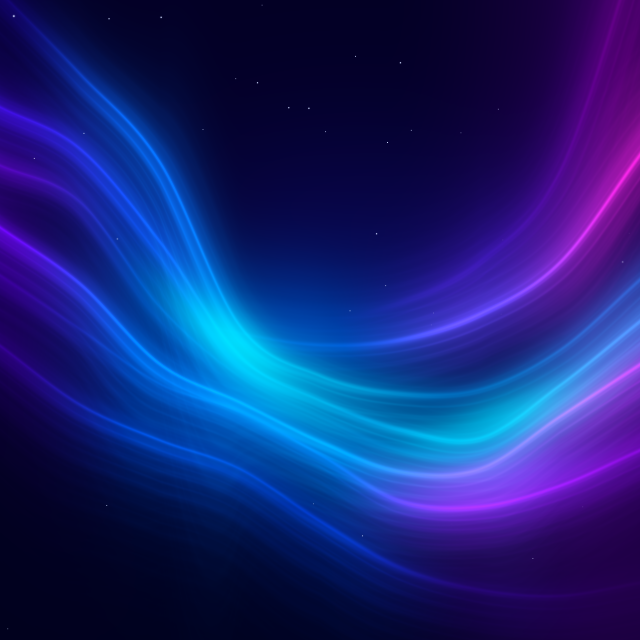
This background is drawn by a WebGL 2 fragment shader. Its source:

```glsl
#version 300 es
precision highp float;
// Silky ribbons of light flowing across a starry night sky.
// Each ribbon follows a spline and glows by its distance to it; layered sines
// add fine strands, and a hashed cell grid scatters the stars.

uniform vec2 u_resolution;
out vec4 fragColor;

const int SPANS = 8;
const float LINE_WIDTH = 0.003;
const float STRAND_GAIN = 0.24;
const float STRAND_FREQUENCY = 105.0;
const float STAR_CELLS = 26.0;
const float STAR_CHANCE = 0.10;
const float SATURATION = 1.2;
const vec3 NIGHT_LOW = vec3(0.004, 0.006, 0.10);
const vec3 NIGHT_HIGH = vec3(0.012, 0.0, 0.12);
const vec3 HAZE_BLUE = vec3(0.0, 0.15, 0.24);
const vec3 HAZE_INDIGO = vec3(0.025, 0.02, 0.13);
const vec3 HAZE_PURPLE = vec3(0.09, 0.0, 0.11);
const vec3 POOL_CYAN = vec3(0.0, 0.62, 0.55);
const vec3 POOL_AQUA = vec3(0.0, 0.45, 0.50);
const vec3 POOL_VIOLET = vec3(0.20, 0.08, 0.55);

// Spline heights at even steps from left to right
const float CREST[9] = float[9](1.013, 0.885, 0.746, 0.490, 0.413, 0.385, 0.391, 0.453, 0.564);
const float STREAM[9] = float[9](0.833, 0.768, 0.622, 0.443, 0.375, 0.329, 0.315, 0.398, 0.499);
const float VEIL[9] = float[9](0.742, 0.685, 0.520, 0.411, 0.349, 0.297, 0.290, 0.368, 0.464);
const float WAVE[9] = float[9](0.645, 0.557, 0.431, 0.371, 0.310, 0.263, 0.267, 0.349, 0.431);
const float KEEL[9] = float[9](0.570, 0.486, 0.400, 0.357, 0.290, 0.217, 0.208, 0.241, 0.297);
const float HEM[9] = float[9](0.460, 0.368, 0.312, 0.267, 0.186, 0.113, 0.078, 0.069, 0.090);
const float WING[9] = float[9](0.610, 0.557, 0.512, 0.479, 0.461, 0.469, 0.509, 0.590, 0.759);
const float PLUME[9] = float[9](0.580, 0.550, 0.530, 0.510, 0.499, 0.527, 0.591, 0.733, 1.100);

float hash(vec2 cell) {
  vec3 q = fract(vec3(cell.xyx) * 0.1031);
  q += dot(q, q.yzx + 33.33);
  return fract((q.x + q.y) * q.z);
}

vec3 screen(vec3 base, vec3 light) {
  return 1.0 - (1.0 - base) * (1.0 - clamp(light, 0.0, 1.0));
}

// Catmull-Rom spline: height and slope at x
vec2 spline(float k[9], float x) {
  float s = clamp(x, 0.0, 1.0) * float(SPANS);
  int i = min(int(s), SPANS - 1);
  float t = s - float(i);
  float b = k[i], c = k[i + 1];
  float a = i > 0 ? k[max(i - 1, 0)] : 2.0 * b - c;
  float d = i < SPANS - 1 ? k[min(i + 2, SPANS)] : 2.0 * c - b;
  float q = 2.0 * a - 5.0 * b + 4.0 * c - d;
  float r = 3.0 * (b - c) + d - a;
  float height = b + 0.5 * t * (c - a + t * (q + t * r));
  float slope = 0.5 * (c - a + t * (2.0 * q + 3.0 * t * r)) * float(SPANS);
  return vec2(height, slope);
}

// Thin filaments that run along a ribbon, mostly below its edge
float strands(float d, float x) {
  float sum = 0.0;
  for (int i = 1; i <= 4; i++) {
    float n = float(i);
    float phase = d * STRAND_FREQUENCY * n + 2.0 * sin(3.0 * x + n) + n * n;
    sum += pow(0.5 + 0.5 * sin(phase), 7.0) / sqrt(n);
  }
  return sum * (1.0 - 0.65 * smoothstep(-0.01, 0.02, d));
}

// Weight of one of five colour stops, spaced evenly along x
float stop(float x, float i) {
  return smoothstep(0.0, 1.0, 1.0 - abs(4.0 * x - i));
}

// shape: glow width above, glow width below, strength of the edge line
vec3 ribbon(vec2 p, float k[9], vec3 shape, vec3 c0, vec3 c1, vec3 c2, vec3 c3, vec3 c4) {
  vec2 curve = spline(k, p.x);
  float d = (p.y - curve.x) / sqrt(1.0 + curve.y * curve.y);
  vec3 tint = c0 * stop(p.x, 0.0) + c1 * stop(p.x, 1.0) + c2 * stop(p.x, 2.0)
            + c3 * stop(p.x, 3.0) + c4 * stop(p.x, 4.0);
  float glow = exp(-abs(d) / (d > 0.0 ? shape.x : shape.y));
  glow *= 0.88 + STRAND_GAIN * strands(d, p.x);
  float line = exp(-d * d / (LINE_WIDTH * LINE_WIDTH));
  return tint * (glow + shape.z * line);
}

// Soft elliptical glow, stretched along a slope
float pool(vec2 p, vec2 centre, vec2 radius, float slope) {
  vec2 along = normalize(vec2(1.0, slope));
  vec2 v = p - centre;
  vec2 q = vec2(dot(v, along), dot(v, vec2(-along.y, along.x))) / radius;
  return exp(-dot(q, q));
}

vec3 sky(vec2 p) {
  vec3 col = mix(NIGHT_LOW, NIGHT_HIGH, p.y);
  col += HAZE_BLUE * pool(p, vec2(0.46, 0.48), vec2(0.20, 0.11), -0.2);
  col += HAZE_INDIGO * pool(p, vec2(0.55, 0.60), vec2(0.35, 0.22), 0.0);
  return col + HAZE_PURPLE * smoothstep(0.6, 1.0, p.x);
}

float stars(vec2 p) {
  vec2 cell = floor(p * STAR_CELLS);
  vec2 centre = 0.2 + 0.6 * vec2(hash(cell + 17.0), hash(cell + 53.0));
  float d = length(fract(p * STAR_CELLS) - centre) / STAR_CELLS;
  float size = mix(0.0007, 0.0016, pow(hash(cell + 91.0), 3.0));
  return step(hash(cell), STAR_CHANCE * smoothstep(-0.3, 0.8, p.y)) * exp(-d * d / (size * size));
}

void main() {
  vec2 p = gl_FragCoord.xy / u_resolution;
  vec3 col = sky(p);
  col = screen(col, ribbon(p, PLUME, vec3(0.05, 0.06, 0.12), vec3(0.0), vec3(0.0), vec3(0.0, 0.01, 0.05), vec3(0.10, 0.03, 0.32), vec3(0.20, 0.0, 0.22)));
  col = screen(col, ribbon(p, WING, vec3(0.06, 0.035, 0.30), vec3(0.0), vec3(0.0), vec3(0.0, 0.13, 0.36), vec3(0.30, 0.25, 0.78), vec3(0.64, 0.14, 0.56)));
  col = screen(col, ribbon(p, HEM, vec3(0.035, 0.06, 0.35), vec3(0.12, 0.01, 0.30), vec3(0.0, 0.18, 0.50), vec3(0.02, 0.11, 0.42), vec3(0.06, 0.01, 0.18), vec3(0.03, 0.0, 0.06)));
  col = screen(col, ribbon(p, KEEL, vec3(0.045, 0.04, 0.35), vec3(0.08, 0.0, 0.22), vec3(0.0, 0.12, 0.32), vec3(0.04, 0.18, 0.50), vec3(0.38, 0.05, 0.68), vec3(0.26, 0.02, 0.44)));
  col = screen(col, ribbon(p, WAVE, vec3(0.022, 0.055, 0.35), vec3(0.28, 0.04, 0.62), vec3(0.02, 0.34, 0.72), vec3(0.0, 0.34, 0.60), vec3(0.30, 0.20, 0.65), vec3(0.50, 0.10, 0.68)));
  col = screen(col, ribbon(p, VEIL, vec3(0.03, 0.03, 0.20), vec3(0.22, 0.03, 0.45), vec3(0.0, 0.13, 0.35), vec3(0.0, 0.13, 0.22), vec3(0.0, 0.20, 0.35), vec3(0.10, 0.18, 0.40)));
  col = screen(col, ribbon(p, STREAM, vec3(0.03, 0.05, 0.22), vec3(0.18, 0.06, 0.60), vec3(0.06, 0.22, 0.68), vec3(0.0, 0.31, 0.45), vec3(0.0, 0.42, 0.56), vec3(0.15, 0.38, 0.68)));
  col = screen(col, ribbon(p, CREST, vec3(0.03, 0.06, 0.22), vec3(0.05, 0.02, 0.24), vec3(0.05, 0.34, 0.72), vec3(0.0, 0.38, 0.46), vec3(0.0, 0.24, 0.38), vec3(0.05, 0.24, 0.45)));
  // Bright pools where the ribbons gather
  col = screen(col, POOL_CYAN * pool(p, vec2(0.36, 0.465), vec2(0.13, 0.042), -0.85));
  col = screen(col, POOL_AQUA * pool(p, vec2(0.78, 0.345), vec2(0.14, 0.04), 0.35));
  col = screen(col, POOL_VIOLET * pool(p, vec2(0.78, 0.25), vec2(0.16, 0.045), 0.2));
  float luma = dot(col, vec3(0.3, 0.59, 0.11));
  col = clamp(mix(vec3(luma), col, SATURATION), 0.0, 1.0);
  // Stars fade where the ribbons shine
  float darkness = 1.0 - smoothstep(0.08, 0.30, max(col.r, col.g));
  col = screen(col, vec3(0.8, 0.85, 1.0) * stars(p) * darkness);
  fragColor = vec4(col, 1.0);
}
```
